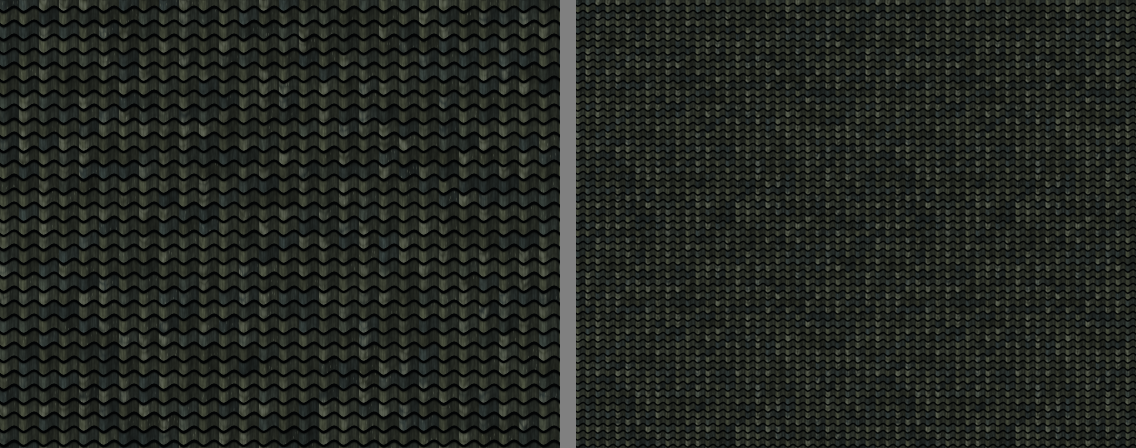
Left: one tile. Right: repeated 2 by 2.
Write a WebGL 2 fragment shader that draws this texture.

```glsl
#version 300 es
precision highp float;
// Dark weathered roof of wavy clay tiles: 28 columns by 32 overlapping rows.
// Rows are bent by a periodic wave, then each tile gets a curved shade, its own
// tint, streaks and lichen from wrapping cellular noise, and a black lip shadow.

uniform vec2 u_resolution;
out vec4 outColor;

const float TAU = 6.2831853;
const vec2  TILES = vec2(28.0, 32.0);      // whole repeats across and down
const vec2  OFFSET = vec2(0.07, -0.40);    // grid shift, in tiles
const float WAVE_HEIGHT = 0.185;           // half height of the wave, in rows
const float WAVE_TROUGH = 0.27;            // place of the low point in a tile
const float WAVE_LEAN = 0.05;              // steeper fall past the crest
const float LIP_SHADOW = 0.17;             // black line under each row
const float SOFT_SHADOW = 0.16;            // fade below the black line
const float SEAM_WIDTH = 0.10;             // shaded strip left of each joint
const float TINT_RANGE = 0.34;             // brightness change between tiles
const float LICHEN_AMOUNT = 0.80;

const vec3 GAP    = vec3(0.010, 0.017, 0.018);
const vec3 DEEP   = vec3(0.088, 0.100, 0.092);
const vec3 OLIVE  = vec3(0.226, 0.242, 0.188);
const vec3 SLATE  = vec3(0.152, 0.188, 0.188);
const vec3 LICHEN = vec3(0.380, 0.400, 0.345);

vec2 hash2(vec2 p) {
    vec3 q = fract(p.xyx * vec3(0.1031, 0.1030, 0.0973));
    q += dot(q, q.yzx + 33.33);
    return fract((q.xx + q.yz) * q.zy);
}

// Distance to the nearest scattered point; wraps after TILES * scale cells.
float cellular(vec2 grid, vec2 scale) {
    vec2 p = grid * scale;
    vec2 cell = floor(p);
    vec2 local = p - cell;
    float nearest = 2.0;
    for (int j = -1; j <= 1; j++) {
        for (int i = -1; i <= 1; i++) {
            vec2 o = vec2(i, j);
            vec2 point = o + hash2(mod(cell + o, TILES * scale) + 7.0);
            nearest = min(nearest, length(point - local));
        }
    }
    return nearest;
}

float wave(float x) {
    float a = TAU * (x - WAVE_TROUGH);
    return WAVE_HEIGHT * (WAVE_LEAN * sin(2.0 * a) - cos(a));
}

// Broad uneven tone; whole frequencies keep it seamless.
float broadTone(vec2 uv) {
    vec2 a = TAU * uv;
    return sin(3.0 * a.x + 2.0 * a.y + 0.7) + sin(5.0 * a.x - 4.0 * a.y + 2.1)
         + sin(2.0 * a.x + 7.0 * a.y + 4.0);
}

void main() {
    vec2 uv = gl_FragCoord.xy / u_resolution;
    vec2 grid = uv * TILES + OFFSET;
    grid.y -= wave(grid.x);
    vec2 pixel = max(fwidth(grid), vec2(1e-4));

    // Tile address, place inside it and its random values
    vec2 id = mod(floor(grid), TILES);
    vec2 t = fract(grid);
    vec2 rnd = hash2(id + 3.0);
    vec2 wear = hash2(id + 91.0);

    // Curved body: lit pan beside the joint, dim flank, softer light on the roll
    float shade = 0.52 + 0.30 * cos(TAU * (t.x - 0.17))
                + 0.13 * cos(2.0 * TAU * (t.x - 0.24));
    shade += 0.08 * (0.5 - t.y);
    vec3 body = mix(OLIVE, SLATE, smoothstep(0.50, 0.95, rnd.y) * 0.85);
    vec3 color = mix(DEEP, body * 1.1, clamp(shade, 0.0, 1.0));
    color *= 1.0 + TINT_RANGE * (rnd.x - 0.5) + 0.02 * broadTone(uv);

    // Long streaks down the slope and a weak fine grain
    float streak = cellular(grid, vec2(9.0, 1.0));
    float grain = cellular(grid, vec2(7.0, 4.0));
    color *= 1.0 + 0.38 * (0.45 - streak) + 0.14 * (0.45 - grain);

    // Lichen patches in the pan of some tiles, and thin pale scratches
    float blotch = cellular(grid, vec2(3.0, 2.0));
    float side = smoothstep(0.0, 0.05, t.x) * (1.0 - smoothstep(0.25, 0.70, t.x));
    float patchy = smoothstep(0.85, 0.15, blotch) * (1.2 - 0.8 * streak);
    float lichen = side * patchy * smoothstep(0.50, 1.0, wear.x);
    float scratch = smoothstep(0.14, 0.05, streak) * smoothstep(0.60, 0.95, wear.y);
    color = mix(color, LICHEN, clamp(LICHEN_AMOUNT * lichen + 0.3 * scratch, 0.0, 0.9));

    // Joint: shade deepens up to the border, then breaks off sharply
    float seam = smoothstep(1.0 - SEAM_WIDTH - pixel.x, 1.0 - 0.5 * pixel.x, t.x);
    seam = max(seam, 1.0 - smoothstep(0.0, 0.6 * pixel.x, t.x));
    color = mix(color, DEEP * 0.7, seam * (0.35 + 0.3 * rnd.x));

    // Shadow cast by the row above, with crisp edges
    float sideGap = min(t.x, 1.0 - t.x);
    float lip = 1.0 - LIP_SHADOW - 0.05 * (wear.y - 0.5) * smoothstep(0.0, 0.15, sideGap);
    float fade = smoothstep(lip - SOFT_SHADOW, lip, t.y);
    float soft = 0.4 * pixel.y + 0.01;
    float line = smoothstep(lip - soft, lip + soft, t.y);
    line = max(line, 1.0 - smoothstep(0.0, 0.6 * pixel.y, t.y));
    color = mix(color * (1.0 - 0.35 * fade), GAP, line);

    outColor = vec4(color, 1.0);
}
```
